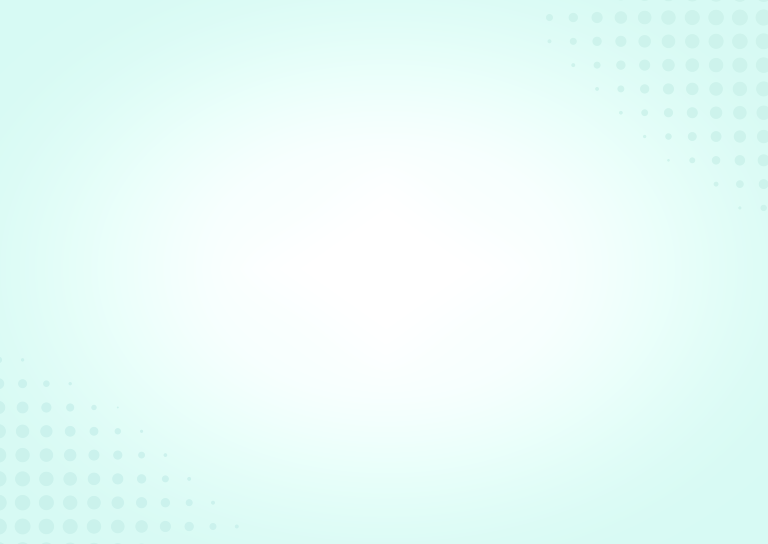
Write a WebGL 2 fragment shader that draws this background.

```glsl
#version 300 es
precision highp float;

uniform vec2 u_resolution;
out vec4 outColor;

const float DOT_PITCH = 0.04375;
const float DOT_MARGIN = 0.0322;

// Soft glow: diamond contours at the core, elliptical ones outside
float glowDistance(vec2 fromCenter) {
  float ellipse = length(fromCenter);
  float diamond = abs(fromCenter.x) + abs(fromCenter.y);
  return mix(diamond, ellipse, smoothstep(0.2, 0.5, ellipse));
}

vec3 mintGlow(float dist) {
  float fade = smoothstep(0.15, 1.25, dist);
  float red = mix(1.0, 0.845, fade);
  float green = mix(1.0, 0.982, smoothstep(0.65, 1.15, dist));
  float blue = mix(1.0, 0.955, pow(fade, 1.4));
  return vec3(red, green, blue);
}

// Dot radius in cells, growing toward the corner
float dotRadius(vec2 cell, float taper) {
  float rowSquared = cell.y * cell.y;
  float steps = cell.x - cell.y - taper * rowSquared * rowSquared;
  return 0.361 * (1.0 - exp(-0.26 * max(steps + 2.0, 0.0)));
}

// Halftone coverage; inset is the distance inward from the corner
float halftone(vec2 inset, float reach, float taper, float firstColumn, float pixel) {
  vec2 grid = vec2(reach - inset.x, inset.y - DOT_MARGIN) / DOT_PITCH;
  vec2 cell = floor(grid + 0.5);
  float radius = dotRadius(cell, taper);
  float edge = 0.6 * pixel / DOT_PITCH;
  float coverage = 1.0 - smoothstep(-edge, edge, length(grid - cell) - radius);
  return coverage * step(0.03, radius) * step(firstColumn - 0.5, cell.x);
}

void main() {
  vec2 point = gl_FragCoord.xy / u_resolution.y;
  vec2 canvas = vec2(u_resolution.x / u_resolution.y, 1.0);
  float pixel = 1.0 / u_resolution.y;

  // Background
  vec2 fromCenter = (point / canvas - vec2(0.503, 0.506)) * 2.0;
  vec3 color = mintGlow(glowDistance(fromCenter));

  // Corner dots
  float upperDots = halftone(canvas - point, 0.4017, 0.0003, 0.0, pixel);
  float lowerDots = halftone(point, 0.3915, 0.0009, -1.0, pixel);
  color = mix(color, vec3(0.795, 0.948, 0.919), 0.85 * upperDots);
  color = mix(color, vec3(0.785, 0.942, 0.922), 0.85 * lowerDots);

  outColor = vec4(color, 1.0);
}
```
